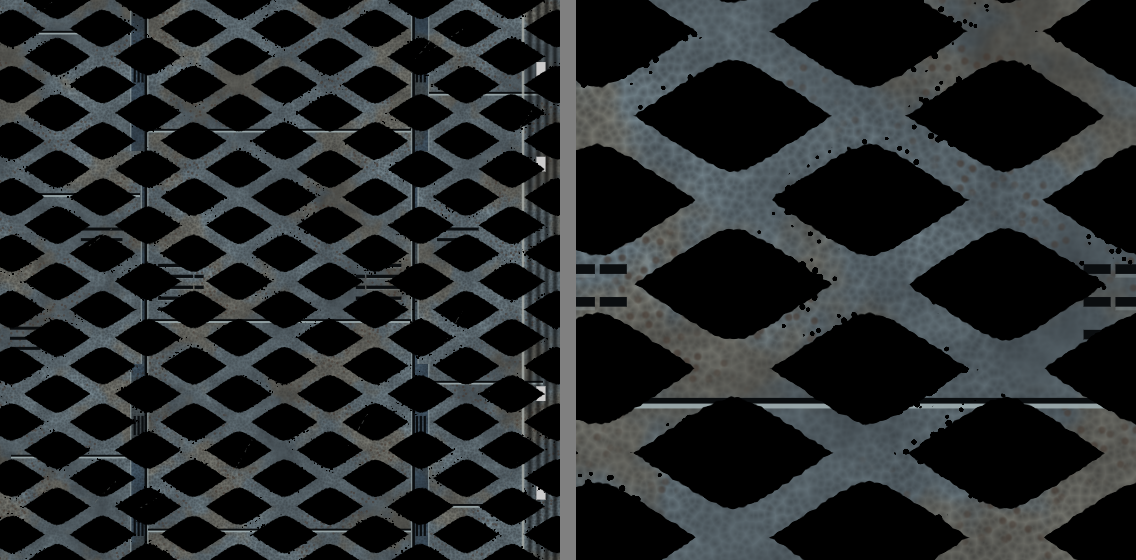
Left: the whole. Right: its middle third, enlarged.
A Shadertoy shader for this texture:

```glsl
// Worn expanded-metal mesh: staggered black lozenge holes over riveted blue-grey panels.

float hash(vec2 p) {
    return fract(sin(dot(p, vec2(127.1, 311.7))) * 43758.5);
}

// Cellular noise: distance to the nearest scattered point
float cells(vec2 p) {
    vec2 id = floor(p);
    float nearest = 2.0;
    for (int y = -1; y <= 1; y++)
        for (int x = -1; x <= 1; x++) {
            vec2 c = id + vec2(x, y);
            nearest = min(nearest, distance(p, c + vec2(hash(c), hash(c + 57.3))));
        }
    return nearest;
}

// Layered sines: smooth stains, roughly -1 to 1
float stains(vec2 p) {
    float sum = 0.0, amp = 0.5;
    for (int i = 0; i < 5; i++) {
        sum += amp * sin(p.x + 1.7 * sin(p.y + float(i)));
        p = mat2(0.8, 0.6, -0.6, 0.8) * p * 1.9 + 2.3;
        amp *= 0.65;
    }
    return sum;
}

// Antialiased coverage of a rectangle
float box(vec2 p, vec2 halfSize) {
    vec2 d = abs(p) - halfSize;
    float px = 1.0 / iResolution.y;
    return 1.0 - smoothstep(-0.5 * px, 0.7 * px, max(d.x, d.y));
}

// Signed distance to the staggered holes, negative inside
float holes(vec2 uv) {
    vec2 q = (uv - vec2(0.508, 0.0456)) * vec2(6.16, 9.96);
    float d = 1.0;
    for (int i = 0; i < 2; i++) {
        vec2 f = abs(fract(q + 0.5 + 0.5 * float(i)) - 0.5);
        float u = f.x / 0.361;
        float profile = 0.328 * (1.02 - sqrt(u * u + 0.04)) / 0.82;
        d = min(d, (f.y - profile) * 0.085);
    }
    return d;
}

vec3 metal(vec2 uv) {
    float broad = stains(uv * 13.0 + 4.0);
    float fine = stains(uv * 60.0);
    float grain = cells(uv * 210.0) - 0.45;
    float tone = 0.55 + 0.22 * broad + 0.16 * fine + grain * (0.45 + 0.35 * broad);
    vec3 c = mix(vec3(0.22, 0.25, 0.27), vec3(0.42, 0.48, 0.51), clamp(tone, 0.0, 1.2));
    c = mix(c, c * vec3(1.08, 0.95, 0.84), smoothstep(-0.1, 0.7, stains(uv * 17.0 + 9.0)));
    float rust = smoothstep(0.3, 0.1, cells(uv * 95.0)) * smoothstep(0.0, 0.7, stains(uv * 21.0 + 1.0));
    return mix(c, vec3(0.27, 0.22, 0.19), 0.6 * rust);
}

void panels(vec2 uv, inout vec3 c) {
    vec3 dark = vec3(0.04, 0.05, 0.06), light = vec3(0.62, 0.68, 0.69);
    float side = abs(uv.x - 0.4995);

    // Upright posts beside the centre panel, slimmer at mid height
    float post = mix(0.029, 0.010, step(abs(uv.y - 0.54), 0.19));
    c = mix(c, c * vec3(0.62, 0.70, 0.78), box(vec2(side - 0.237 - 0.5 * post, 0.0), vec2(0.5 * post, 1.0)));
    c = mix(c, dark, box(vec2(side - 0.239, 0.0), vec2(0.0022, 1.0)));
    c = mix(c, light, 0.6 * box(vec2(side - 0.2355, 0.0), vec2(0.001, 1.0)));
    c = mix(c, light, 0.6 * box(vec2(side - 0.237 - post, 0.0), vec2(0.001, 1.0)));

    // Level seams, three in each panel column
    vec3 seams = uv.x < 0.25 ? vec3(0.941, 0.651, 0.184)
               : uv.x < 0.75 ? vec3(0.766, 0.426, 0.052) : vec3(0.832, 0.316, 0.096);
    float inPanel = max(step(side, 0.235), step(0.237 + post, side) * step(uv.x, 0.97) * step(0.02, uv.x));
    for (int i = 0; i < 3; i++) {
        float y = uv.y - seams[i];
        c = mix(c, dark, inPanel * box(vec2(0.0, y - 0.002), vec2(1.0, 0.0018)));
        c = mix(c, light, 0.9 * inPanel * box(vec2(0.0, y + 0.001), vec2(1.0, 0.0014)));
    }

    // Vent slots and post slits
    for (int i = -2; i <= 2; i++) {
        float k = float(i);
        vec2 v = vec2(side - 0.186, uv.y - 0.487 - 0.0195 * k);
        float slot = box(v, vec2(0.031, 0.0028));
        if (abs(i) < 2) slot += box(v + vec2(0.042, 0.0), vec2(0.008, 0.0028));
        if (i > 0) slot += box(vec2(side - 0.318, uv.y - 0.553 - 0.019 * k), vec2(0.037, 0.0025));
        if (i > -1) slot += box(uv - vec2(0.045, 0.378 + 0.018 * k), vec2(0.027, 0.0025));
        if (abs(i) < 2) for (int j = 0; j < 3; j++)
            slot += box(vec2(side - 0.252 - 0.007 * k, uv.y - vec3(0.06, 0.24, 0.87)[j]), vec2(0.0018, 0.017));
        c = mix(c, dark, min(slot, 1.0));
        c = mix(c, light, 0.3 * box(v + vec2(0.0, 0.004), vec2(0.031, 0.001)));
    }

    // Ribbed trim at the right edge, with bright clips
    float trim = smoothstep(0.936, 0.940, uv.x);
    c *= 1.0 - trim * (0.3 + 0.25 * sin(uv.x * 420.0));
    c = mix(c, vec3(0.66, 0.68, 0.66), 0.8 * box(vec2(uv.x - 0.934, 0.0), vec2(0.0022, 1.0)));
    for (int i = 0; i < 4; i++)
        c = mix(c, vec3(0.8), box(uv - vec2(0.966, vec4(0.876, 0.707, 0.297, 0.121)[i]), vec2(0.008, 0.013)));
}

void mainImage(out vec4 fragColor, in vec2 fragCoord) {
    vec2 uv = fragCoord / iResolution.xy;
    float px = 1.0 / iResolution.y;
    vec3 c = metal(uv);
    panels(uv, c);

    // Ragged hole edges with chipped patches
    float wear = smoothstep(0.1, 0.8, stains(uv * 28.0 + 6.0));
    float d = holes(uv) + 0.0016 * (cells(uv * 190.0) - 0.45);
    d -= 0.007 * wear * smoothstep(0.32, 0.08, cells(uv * 130.0));
    float solid = smoothstep(-0.6 * px, 0.8 * px, d);

    // Broken slanting scratches, faint across metal and holes
    float scratch = 0.0;
    for (int i = 0; i < 16; i++) {
        float k = float(i), angle = 0.5 + 0.7 * hash(vec2(k, 3.0));
        vec2 p = uv - vec2(hash(vec2(k, 1.0)), hash(vec2(k, 2.0)));
        p = mat2(cos(angle), -sin(angle), sin(angle), cos(angle)) * p;
        scratch = max(scratch, box(p, vec2(0.035, 0.0007)));
    }
    scratch *= smoothstep(0.45, 0.6, cells(uv * 150.0));
    fragColor = vec4(mix(c * solid, vec3(0.42, 0.44, 0.43), 0.45 * scratch), 1.0);
}
```
